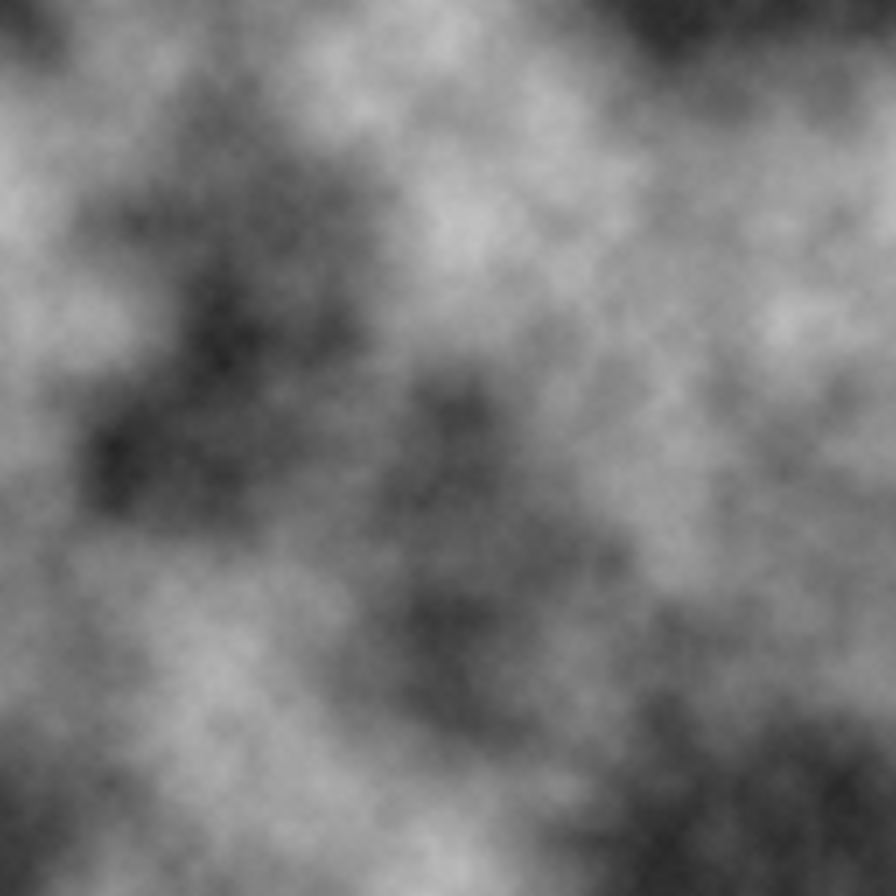
Reproduce this texture procedurally as a WebGL 2 fragment shader.

```glsl
#version 300 es
precision highp float;
precision highp int;
// Soft grey clouds: fractal value noise on a wrapping lattice.
// The coarsest layer deals out evenly spaced greys in shuffled order, so
// the tonal balance stays even; finer layers use an integer hash.

#define BASE_CELLS 4      // coarsest cells per side (the shuffle assumes 4)
#define OCTAVES 6
#define GAIN 0.5          // amplitude ratio between octaves
#define MEAN_GREY 0.473
#define CONTRAST 1.1
#define SEED 17u

uniform vec2 u_resolution;
out vec4 fragColor;

// Integer hash of a lattice node, 0 to 1
float hashNode(ivec2 node, int octave) {
  uvec3 v = uvec3(node, octave) + SEED;
  v = v * 1664525u + 1013904223u;
  v.x += v.y * v.z; v.y += v.z * v.x; v.z += v.x * v.y;
  v ^= v >> 16u;
  v.x += v.y * v.z; v.y += v.z * v.x; v.z += v.x * v.y;
  return float(v.z >> 8u) / 16777216.0;
}

// Each of the 16 coarse nodes gets a different, evenly spaced grey
float shuffledNode(ivec2 node) {
  int rank = ((node.y * BASE_CELLS + node.x) * 5 + 3) & 15;
  rank ^= rank >> 2;
  return (float(rank) + 0.5) / 16.0;
}

float nodeValue(ivec2 node, int cells, int octave) {
  node = node % cells;
  return octave == 0 ? shuffledNode(node) : hashNode(node, octave);
}

// Smoothly interpolated lattice values that repeat over the unit square
float tiledNoise(vec2 uv, int cells, int octave) {
  vec2 p = uv * float(cells);
  ivec2 cell = ivec2(floor(p));
  vec2 f = smoothstep(0.0, 1.0, fract(p));
  float bottomLeft = nodeValue(cell, cells, octave);
  float bottomRight = nodeValue(cell + ivec2(1, 0), cells, octave);
  float topLeft = nodeValue(cell + ivec2(0, 1), cells, octave);
  float topRight = nodeValue(cell + ivec2(1, 1), cells, octave);
  return mix(mix(bottomLeft, bottomRight, f.x), mix(topLeft, topRight, f.x), f.y);
}

// Normalised sum of octaves, doubling the cell count each time
float clouds(vec2 uv) {
  float sum = 0.0, total = 0.0, amplitude = 1.0;
  int cells = BASE_CELLS;
  for (int i = 0; i < OCTAVES; i++) {
    sum += amplitude * tiledNoise(uv, cells, i);
    total += amplitude;
    amplitude *= GAIN;
    cells *= 2;
  }
  return sum / total;
}

void main() {
  vec2 uv = gl_FragCoord.xy / u_resolution;
  float grey = MEAN_GREY + CONTRAST * (clouds(uv) - 0.5);
  fragColor = vec4(vec3(clamp(grey, 0.0, 1.0)), 1.0);
}
```
